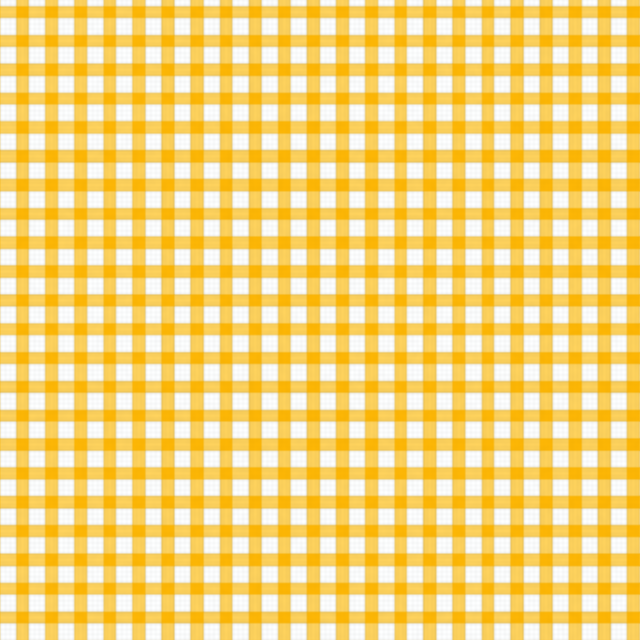
Write a three.js fragment shader that draws this pattern.

```glsl
varying vec2 vUv;

#define REPEATS vec2(22.0, 22.2)
#define BAND_CENTRE vec2(0.774, 0.78)
#define BAND_WIDTH vec2(0.435, 0.415)
#define WIDTH_JITTER 0.045
#define EDGE_SOFTNESS 0.045
#define EDGE_SHADE 0.055
#define THREADS 6.0
#define THREAD_DEPTH 0.009
#define MOTTLE 0.014
#define CLOTH vec3(0.975, 0.98, 0.982)
#define LIGHT_YELLOW vec3(0.985, 0.815, 0.36)
#define GOLD vec3(0.985, 0.71, 0.02)

float hash(vec2 p) {
  return fract(sin(dot(p, vec2(127.1, 311.7))) * 43758.5);
}

vec2 gradient(vec2 cell) {
  float angle = 6.2832 * hash(cell);
  return vec2(cos(angle), sin(angle));
}

float gradientNoise(vec2 p) {
  vec2 i = floor(p), f = fract(p);
  vec2 u = f * f * f * (f * (f * 6.0 - 15.0) + 10.0);
  vec2 e = vec2(1.0, 0.0);
  float low = mix(dot(gradient(i), f), dot(gradient(i + e), f - e), u.x);
  float high = mix(dot(gradient(i + e.yx), f - e.yx),
                   dot(gradient(i + e.xx), f - e.xx), u.x);
  return mix(low, high, u.y);
}

// Signed distance to the edge of the nearest band, in repeats
float bandDistance(float t, float centre, float width, float seed) {
  float s = t - centre + 0.5;
  float jitter = WIDTH_JITTER * (hash(vec2(floor(s), seed)) - 0.5);
  return abs(fract(s) - 0.5) - 0.5 * (width + jitter);
}

float coverage(float d) {
  return 1.0 - smoothstep(-EDGE_SOFTNESS, EDGE_SOFTNESS, d);
}

// Darker selvedge just inside the band, uneven from band to band
float edgeShade(float d, float t, float seed) {
  float strength = 0.7 + 0.6 * hash(vec2(floor(t * 2.0), seed));
  float offset = (d + 0.015) / 0.05;
  return strength * exp(-offset * offset);
}

void main() {
  vec2 p = vUv * REPEATS;
  float dx = bandDistance(p.x, BAND_CENTRE.x, BAND_WIDTH.x, 1.0);
  float dy = bandDistance(p.y, BAND_CENTRE.y, BAND_WIDTH.y, 2.0);
  float warp = coverage(dx);
  float weft = coverage(dy);
  float crossing = warp * weft;

  // One band tints the cloth, two crossing bands turn it gold
  vec3 color = mix(CLOTH, LIGHT_YELLOW, warp + weft - crossing);
  color = mix(color, GOLD, crossing);

  // Edge lines fade where the other band covers them
  float shade = edgeShade(dx, p.x, 3.0) * (1.0 - 0.8 * weft)
              + edgeShade(dy, p.y, 4.0) * (1.0 - 0.8 * warp);
  color *= 1.0 - EDGE_SHADE * min(shade, 1.3);

  // Fine threads and soft unevenness of the fabric
  vec2 threads = cos(6.2832 * THREADS * (p - BAND_CENTRE));
  float streaks = mix(threads.x + threads.y, threads.x, warp * (1.0 - weft));
  streaks = mix(streaks, threads.y, weft * (1.0 - warp));
  color *= 1.0 + THREAD_DEPTH * streaks * (1.0 - 0.7 * crossing);
  color *= 1.0 + MOTTLE * gradientNoise(p * 4.0);

  gl_FragColor = vec4(clamp(color, 0.0, 1.0), 1.0);
}
```
